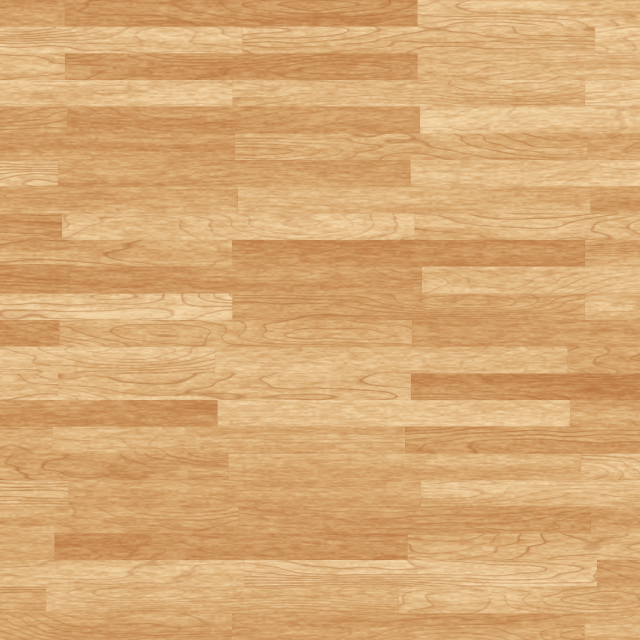
Reproduce this texture procedurally as a WebGL 1 fragment shader.

```glsl
precision highp float;
// Strip parquet: 24 rows of long, staggered planks in honey-coloured wood.
// Each plank gets its own tone and grain; growth rings are contour lines of
// stretched noise, with fine fibres laid over them.

uniform vec2 u_resolution;

const float ROWS = 24.0;
const float PLANK_LENGTH = 0.551;
const float STAGGER = 0.210;        // shift of every second row
const float FIRST_JOINT = 0.069;
const float JOINT_JITTER = 0.056;
const vec3 DARK_WOOD = vec3(0.782, 0.550, 0.333);
const vec3 MID_WOOD = vec3(0.857, 0.680, 0.460);
const vec3 LIGHT_WOOD = vec3(0.938, 0.812, 0.625);
const vec3 RING_COLOR = vec3(0.690, 0.430, 0.220);
const float RING_WIDTH = 0.0011;
const float RING_COUNT = 7.5;
const float JOINT_WIDTH = 0.0007;
const float JOINT_STRENGTH = 0.10;
const float TONE_SPREAD = 0.90;
const float FIBRE_STRENGTH = 0.40;
const float STREAK_STRENGTH = 0.38;
const int SAMPLES = 2;              // antialiasing grid per axis

float hash(vec2 p) {
  vec3 q = fract(vec3(p.xyx) * 0.1031);
  q += dot(q, q.yzx + 33.33);
  return fract((q.x + q.y) * q.z);
}

float noise(vec2 p) {
  vec2 cell = floor(p);
  vec2 f = fract(p);
  f = f * f * (3.0 - 2.0 * f);
  return mix(mix(hash(cell), hash(cell + vec2(1.0, 0.0)), f.x),
             mix(hash(cell + vec2(0.0, 1.0)), hash(cell + 1.0), f.x), f.y);
}

// Height field whose contours are the growth rings; p in canvas units.
float ringField(vec2 p, vec2 seed, float slope) {
  float swell = noise(p * vec2(4.2, 32.0) + seed);
  float wiggle = noise(p * vec2(20.0, 110.0) + seed.yx);
  return RING_COUNT * swell + 0.65 * wiggle + slope * p.y * ROWS;
}

// Coverage of thin, even-width lines along the ring contours.
float rings(vec2 p, vec2 seed, float slope) {
  float e = 0.0006;
  float f = ringField(p, seed, slope);
  vec2 gradient = vec2(ringField(p + vec2(e, 0.0), seed, slope) - f,
                       ringField(p + vec2(0.0, e), seed, slope) - f) / e;
  float steepness = max(length(gradient), 55.0);
  float phase = fract(f);
  float line = min(phase, 1.0 - phase) / steepness;
  float crisp = 1.0 - smoothstep(0.3 * RING_WIDTH, 1.4 * RING_WIDTH, line);
  float shade = phase * phase * phase;   // soft late wood on one side
  return 0.75 * crisp + 0.35 * shade;
}

vec3 woodRamp(float tone) {
  vec3 low = mix(DARK_WOOD, MID_WOOD, clamp(tone * 2.0, -0.3, 1.0));
  return mix(low, LIGHT_WOOD, clamp(tone * 2.0 - 1.0, 0.0, 1.15));
}

vec3 parquet(vec2 p) {
  // Plank layout, rows counted from the top
  float down = (1.0 - p.y) * ROWS;
  float row = floor(down);
  float joint = FIRST_JOINT + (PLANK_LENGTH - STAGGER - 0.079) * mod(row, 2.0)
              + JOINT_JITTER * hash(vec2(row, 7.0));
  float along = (p.x - joint) / PLANK_LENGTH;
  vec2 plank = vec2(floor(along) + 3.0, row);
  vec2 seed = 60.0 * vec2(hash(plank + 11.3), hash(plank + 47.9));

  // Tone: one level per plank, with broad streaks and fine fibres
  float level = hash(plank + 3.7) - 0.5;
  float streak = noise(p * vec2(4.0, 75.0) + seed) - 0.5;
  float fibre = noise(p * vec2(55.0, 420.0) + seed) - 0.5;
  fibre += 0.8 * (noise(p * vec2(170.0, 512.0) + seed.yx) - 0.5);
  float tone = 0.48 + TONE_SPREAD * level
             + STREAK_STRENGTH * streak + FIBRE_STRENGTH * fibre;
  vec3 color = woodRamp(tone);

  // Growth rings, bold on some planks and faint on others
  float slope = mix(-3.5, 3.5, hash(plank + 23.5));
  float boldness = mix(0.10, 0.62, hash(plank + 91.7));
  boldness *= mix(0.45, 1.15, noise(p * vec2(9.0, 40.0) + seed.yx));
  color = mix(color, RING_COLOR, boldness * rings(p, seed, slope));

  // Faint seam around each plank
  float across = min(fract(down), 1.0 - fract(down)) / ROWS;
  float ends = min(fract(along), 1.0 - fract(along)) * PLANK_LENGTH;
  float seam = 1.0 - smoothstep(0.0, 2.0 * JOINT_WIDTH, min(across, ends));
  return mix(color, RING_COLOR, JOINT_STRENGTH * seam);
}

void main() {
  vec3 sum = vec3(0.0);
  for (int j = 0; j < SAMPLES; j++) {
    for (int i = 0; i < SAMPLES; i++) {
      vec2 offset = (vec2(float(i), float(j)) + 0.5) / float(SAMPLES) - 0.5;
      sum += parquet((gl_FragCoord.xy + offset) / u_resolution);
    }
  }
  gl_FragColor = vec4(sum / float(SAMPLES * SAMPLES), 1.0);
}
```
